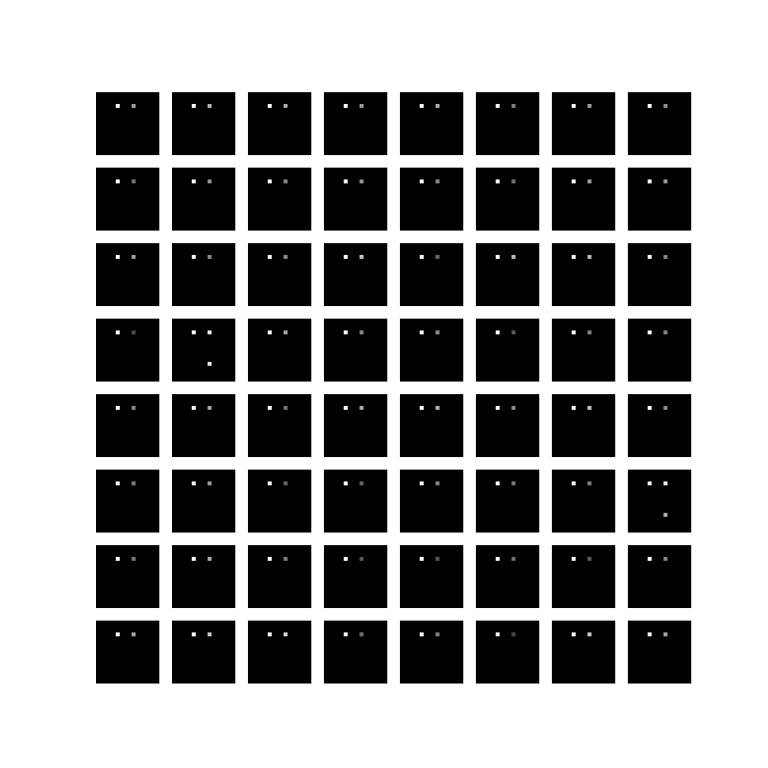
Write a Shadertoy shader that draws this pattern.

```glsl
// Draws an 8 by 8 sheet of black tiles on white, each lit by small square dots of varying grey.

const float TILE_COUNT = 8.0;
const float TILE_GRID = 16.0;                 // dot cells along a tile side
const float GAP_RATIO = 0.2;                  // gap relative to tile side
const vec2 SHEET_CORNER = vec2(0.125, 0.12);  // left and top margins
const vec2 SHEET_SIZE = vec2(0.775, 0.77);

const vec3 PAPER = vec3(1.0);
const vec3 INK = vec3(0.0);

float hash(vec2 p, float seed) {
    vec3 q = fract(vec3(p.xyx + seed) * vec3(0.1031, 0.1030, 0.0973));
    q += dot(q, q.yzx + 33.33);
    return fract((q.x + q.y) * q.z);
}

// Smoothed coverage of an axis-aligned box
float boxMask(vec2 p, vec2 corner, vec2 size, vec2 pixel) {
    vec2 inside = 0.5 * size - abs(p - corner - 0.5 * size);
    vec2 cover = clamp(inside / pixel + 0.5, 0.0, 1.0);
    return cover.x * cover.y;
}

// One lit cell of the grid inside a tile
float dotMask(vec2 p, vec2 gridCell, vec2 pixel) {
    return boxMask(p * TILE_GRID, gridCell, vec2(1.0), pixel * TILE_GRID);
}

// Grey level clustered around the middle of its range
float dotGrey(vec2 tile) {
    float spread = 0.5 * (hash(tile, 3.7) + hash(tile, 17.3));
    return mix(0.25, 0.87, spread);
}

// Rare tiles, on a shallow diagonal, that carry a third dot
float isBright(vec2 tile) {
    float onColumn = step(abs(mod(tile.x, 6.0) - 1.0), 0.1);
    float onRow = step(abs(tile.y - 3.0 - (tile.x - 1.0) / 3.0), 0.1);
    return onColumn * onRow;
}

void mainImage(out vec4 fragColor, in vec2 fragCoord) {
    vec2 uv = fragCoord / iResolution.xy;
    vec2 p = vec2(uv.x, 1.0 - uv.y) - SHEET_CORNER;

    // Tile layout, counted from the upper left
    vec2 tileSize = SHEET_SIZE / (TILE_COUNT + GAP_RATIO * (TILE_COUNT - 1.0));
    vec2 pitch = tileSize * (1.0 + GAP_RATIO);
    vec2 tile = floor((p + 0.5 * GAP_RATIO * tileSize) / pitch);
    tile = clamp(tile, 0.0, TILE_COUNT - 1.0);
    vec2 local = (p - tile * pitch) / tileSize;
    vec2 pixel = 1.0 / (iResolution.xy * tileSize);

    // Dots: one white, one grey, and a rare third below
    float bright = isBright(tile);
    float light = dotMask(local, vec2(5.0, 3.0), pixel);
    light += dotMask(local, vec2(9.0, 3.0), pixel) * mix(dotGrey(tile), 0.96, bright);
    light += dotMask(local, vec2(9.0, 11.0), pixel) * bright * mix(0.92, 0.7, step(4.0, tile.x));

    vec3 tileColor = mix(INK, PAPER, light);
    float tileMask = boxMask(local, vec2(0.0), vec2(1.0), pixel);
    fragColor = vec4(mix(PAPER, tileColor, tileMask), 1.0);
}
```
